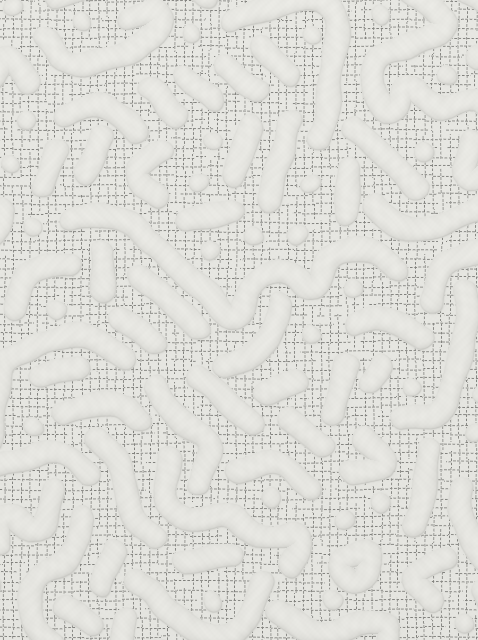
Write a Shadertoy shader that draws this texture.

```glsl
// White quilted cloth: padded, rounded worms and dots over a dashed stitch grid.
// Nodes of a jittered triangular lattice each choose one neighbour; the kept
// links form simple chains, drawn as smooth curves with a cushion-like shade.

#define SPACING 0.0655     // lattice step, in canvas heights
#define JITTER 0.32        // node scatter, in lattice steps
#define WORM_RADIUS 0.28   // half width of a worm, in lattice steps
#define DOT_RADIUS 0.225   // radius of a lone node
#define LOOSE 0.06         // share of nodes that start no link
#define TILT 0.75          // lattice rotation
#define CELL 0.0134        // stitch grid step, in canvas heights
#define THREAD 0.00058     // half width of a stitch
#define PAD_COLOR vec3(0.909, 0.908, 0.889)
#define GROUND_COLOR vec3(0.901, 0.901, 0.882)
#define THREAD_COLOR vec3(0.46, 0.46, 0.445)
#define LIGHT vec2(-0.42, 0.91)

const vec2 STEP[6] = vec2[6](vec2(1, 0), vec2(0, 1), vec2(-1, 1),
                             vec2(-1, 0), vec2(0, -1), vec2(1, -1));

float hash(vec2 p) {
    vec3 h = fract(vec3(p.xyx) * 0.1031);
    h += dot(h, h.yzx + 33.33);
    return fract((h.x + h.y) * h.z);
}

vec2 nodePosition(vec2 n) {
    vec2 scatter = vec2(hash(n + 31.7), hash(n + 83.2)) - 0.5;
    return vec2(n.x + 0.5 * n.y, 0.866 * n.y) + JITTER * scatter;
}

// Direction in which a node wants to link; it drifts slowly over the cloth.
int wish(vec2 n) {
    if (hash(n + 7.3) < LOOSE) return -1;
    float turn = 2.4 * sin(0.66 * n.x + 1.3 * sin(0.5 * n.y))
               + 1.9 * sin(0.72 * n.y - 0.35 * n.x + 2.0);
    return int(mod(floor(turn + 1.1 * hash(n + 51.9)), 6.0));
}

// Direction of the one link accepted into a node, or -1.
int incoming(vec2 n) {
    for (int k = 0; k < 6; k++)
        if (wish(n - STEP[k]) == k) return k;
    return -1;
}

// Vector from the nearest point of segment ab to p.
vec2 fromSegment(vec2 p, vec2 a, vec2 b) {
    vec2 ab = b - a;
    float t = clamp(dot(p - a, ab) / max(dot(ab, ab), 1e-6), 0.0, 1.0);
    return p - a - ab * t;
}

// Vector from the nearest point of a quadratic curve to p.
vec2 fromCurve(vec2 p, vec2 a, vec2 b, vec2 c) {
    vec2 best = p - a, last = a;
    for (int i = 1; i <= 6; i++) {
        float t = float(i) / 6.0;
        vec2 next = mix(mix(a, b, t), mix(b, c, t), t);
        vec2 v = fromSegment(p, last, next);
        if (dot(v, v) < dot(best, best)) best = v;
        last = next;
    }
    return best;
}

// Nearest padded shape: offset from its spine (xy) and its radius (z).
vec3 nearestPad(vec2 q) {
    float row = q.y / 0.866;
    vec2 base = floor(vec2(q.x - 0.5 * row, row) + 0.5);
    vec3 pad = vec3(9.0, 0.0, WORM_RADIUS);
    for (int j = -1; j <= 1; j++)
    for (int i = -1; i <= 1; i++) {
        vec2 n = base + vec2(i, j);
        vec2 node = nodePosition(n), from = node, to = node;
        int arrive = incoming(n), leave = wish(n);
        if (leave >= 0 && incoming(n + STEP[leave]) != leave) leave = -1;
        if (arrive >= 0) from = 0.5 * (node + nodePosition(n - STEP[arrive]));
        if (leave >= 0) to = 0.5 * (node + nodePosition(n + STEP[leave]));
        float radius = (arrive < 0 && leave < 0) ? DOT_RADIUS : WORM_RADIUS;
        vec2 v = fromCurve(q, from, node, to);
        if (length(v) - radius < length(pad.xy) - pad.z) pad = vec3(v, radius);
    }
    return pad;
}

// Dashes along the y axis on jogged lines one cell apart.
float stitches(vec2 g, float soft) {
    float line = floor(g.x);
    float stretch = floor(g.y / 3.0 + hash(vec2(line, 3.0)));
    float jog = 0.26 * (hash(vec2(line, stretch) + 11.0) - 0.5);
    float across = abs(fract(g.x) - 0.5 - jog) - THREAD / CELL;
    float along = 0.5 * abs(fract(2.0 * g.y + hash(vec2(line, 9.0))) - 0.5) - 0.14;
    float present = step(0.05, hash(vec2(line, floor(g.y)) + 67.0));
    return present * (1.0 - smoothstep(-0.6 * soft, 0.6 * soft, max(across, along)));
}

void mainImage(out vec4 fragColor, in vec2 fragCoord) {
    float pixel = 1.0 / iResolution.y;
    vec2 p = fragCoord * pixel;

    // Padded shapes with slightly uneven outlines
    mat2 tilt = mat2(cos(TILT), sin(TILT), -sin(TILT), cos(TILT));
    vec2 wobble = 0.002 * sin(p.yx * 73.0 + 2.0 * sin(p * 41.0));
    vec3 pad = nearestPad(tilt * (p + wobble) / SPACING + 20.0);
    float reach = length(pad.xy);
    float dist = (reach - pad.z) * SPACING;
    float facing = dot(pad.xy * tilt, LIGHT) / max(reach, 1e-4);

    // Stitched ground with a soft contact shadow
    vec2 g = (p + 0.0008 * sin(p.yx * 17.0)) / CELL + 40.0;
    float soft = pixel / CELL;
    float thread = max(stitches(g, soft), stitches(g.yx * vec2(0.93, 1.0) + 90.0, soft));
    vec3 ground = GROUND_COLOR - (0.012 - 0.012 * facing) * exp(-max(dist, 0.0) / 0.003);
    ground = mix(ground, THREAD_COLOR, thread * smoothstep(0.0, 0.002, dist));

    // Cushion shading, faint wrinkles and the seam around each pad
    float rim = pow(min(reach / pad.z, 1.0), 2.2);
    float wrinkle = sin(p.x * 250.0 + 5.0 * sin(p.y * 47.0)) * sin(p.y * 150.0 + 4.0 * sin(p.x * 39.0));
    vec3 cushion = PAD_COLOR - rim * (0.048 - 0.028 * facing) + 0.008 * wrinkle;
    vec3 color = mix(cushion, ground, smoothstep(-0.7 * pixel, 0.7 * pixel, dist));
    color -= (0.028 - 0.022 * facing) * exp(-dist * dist / 2.0e-6);

    // Weave grain and gentle uneven light
    color += 0.004 * sin(p.x * 820.0) * sin(p.y * 790.0 + 3.0 * sin(p.x * 60.0));
    color *= 0.994 + 0.012 * p.y;
    fragColor = vec4(clamp(color, 0.0, 1.0), 1.0);
}
```
